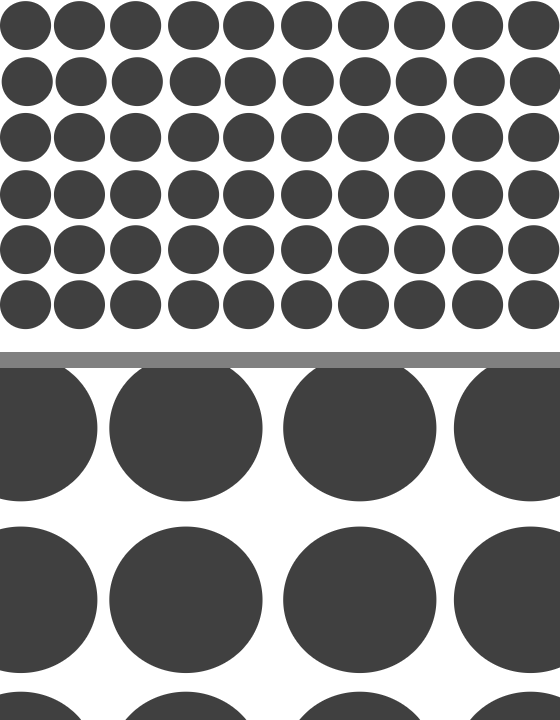
Top, the full canvas; bottom, a detail of the centre.
A Shadertoy shader for this pattern:

```glsl
// Ten by six dark, slightly flattened discs on white, set a little unevenly.
// Each pixel finds its grid cell, then measures the distance to that cell's
// ellipse. Lengths are fractions of the canvas width, with y measured downward.

const vec3 PAPER = vec3(1.0);
const vec3 INK = vec3(0.25);
const vec2 COUNT = vec2(10.0, 6.0);
const vec2 FIRST_CENTER = vec2(0.0430, 0.0466);
const vec2 PITCH = vec2(0.1009, 0.0997);
const vec2 RADII = vec2(0.0456, 0.0436);
const float SHIFTED_ROW = 1.0;
const float ROW_SHIFT = 0.0030;

// Small placement errors shared by each column and each row
const float COLUMN_DRIFT[10] = float[10](
    0.0026, -0.0020, -0.0026, 0.0, -0.0026, 0.0, 0.0007, 0.0, 0.0026, 0.0020);
const float ROW_DRIFT[6] = float[6](
    -0.0010, -0.0005, -0.0007, 0.0018, 0.0004, -0.0010);

// First-order signed distance to an axis-aligned ellipse
float ellipseDistance(vec2 p, vec2 radii) {
    float k = length(p / radii);
    float slope = length(p / (radii * radii));
    return k * (k - 1.0) / max(slope, 1e-4);
}

float nearestIndex(float position, float first, float pitch, float count) {
    return clamp(floor((position - first) / pitch + 0.5), 0.0, count - 1.0);
}

void mainImage(out vec4 fragColor, in vec2 fragCoord) {
    vec2 p = vec2(fragCoord.x, iResolution.y - fragCoord.y) / iResolution.x;
    float pixel = 1.0 / iResolution.x;

    // Row first, since one row is nudged sideways
    float row = nearestIndex(p.y, FIRST_CENTER.y, PITCH.y, COUNT.y);
    if (row == SHIFTED_ROW) p.x -= ROW_SHIFT;
    float column = nearestIndex(p.x, FIRST_CENTER.x, PITCH.x, COUNT.x);

    // Disc center with its drift
    vec2 drift = vec2(COLUMN_DRIFT[int(column)], ROW_DRIFT[int(row)]);
    vec2 center = FIRST_CENTER + vec2(column, row) * PITCH + drift;

    // Antialiased coverage
    float distanceToEdge = ellipseDistance(p - center, RADII);
    float coverage = clamp(0.5 - distanceToEdge / pixel, 0.0, 1.0);
    fragColor = vec4(mix(PAPER, INK, coverage), 1.0);
}
```
